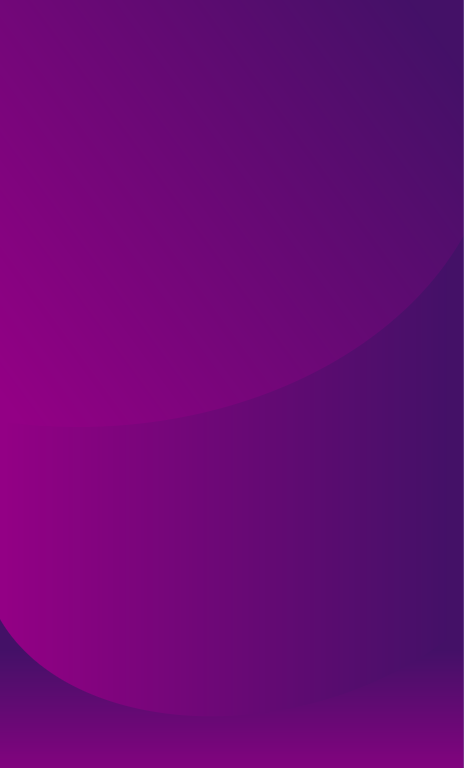
This background is drawn by a WebGL 1 fragment shader. Its source:

```glsl
precision highp float;

uniform vec2 u_resolution;

const vec3 MAGENTA = vec3(0.575, 0.0, 0.52);
const vec3 INDIGO = vec3(0.265, 0.065, 0.405);
const vec3 RIM_COLOR = vec3(0.55, 0.48, 0.66);

// Lengths are in canvas heights
const vec2 DOME_CENTER = vec2(0.1016, 0.849);
const vec2 DOME_RADII = vec2(0.544, 0.405);
const vec2 DOME_RAMP_START = vec2(0.0, 0.492);
const vec2 DOME_RAMP = vec2(1.10, 0.806);

const vec2 BOWL_CENTER = vec2(0.341, 0.3294);
const vec2 BOWL_RADII = vec2(0.3646, 0.2578);
const float BOWL_TILT = 0.13;
const float BOWL_RAMP_START = 0.008;
const float BOWL_RAMP_END = 0.585;

const float FLOOR_RAMP_TOP = 0.154;
const float FLOOR_RAMP_BOTTOM = -0.042;
const float RIM_WIDTH = 0.0015;

// Approximate signed distance to an ellipse at the origin
float ellipseDistance(vec2 q, vec2 radii) {
  float k = length(q / radii);
  float slope = length(q / (radii * radii));
  return k * (k - 1.0) / max(slope, 0.0001);
}

// Antialiased coverage of the inside of a shape
float coverage(float dist, float pixel) {
  return clamp(0.5 - dist / pixel, 0.0, 1.0);
}

vec3 ramp(float t) {
  return mix(MAGENTA, INDIGO, clamp(t, 0.0, 1.0));
}

void main() {
  float pixel = 1.0 / u_resolution.y;
  vec2 p = gl_FragCoord.xy * pixel;
  float rightEdge = u_resolution.x * pixel;

  // Floor: vertical gradient
  vec3 color = ramp((p.y - FLOOR_RAMP_BOTTOM) / (FLOOR_RAMP_TOP - FLOOR_RAMP_BOTTOM));

  // Bowl: tilted half ellipse with straight sides above its center
  vec2 bowl = p - BOWL_CENTER;
  bowl.y = min(bowl.y - BOWL_TILT * bowl.x, 0.0);
  vec3 bowlColor = ramp((p.x - BOWL_RAMP_START) / (BOWL_RAMP_END - BOWL_RAMP_START));
  color = mix(color, bowlColor, coverage(ellipseDistance(bowl, BOWL_RADII), pixel));

  // Dome: large ellipse with a diagonal gradient
  vec2 dome = p - DOME_CENTER;
  vec3 domeColor = ramp(dot(p - DOME_RAMP_START, DOME_RAMP));
  color = mix(color, domeColor, coverage(ellipseDistance(dome, DOME_RADII), pixel));

  // Thin pale rim on the right
  color = mix(color, RIM_COLOR, coverage(rightEdge - RIM_WIDTH - p.x + pixel * 0.5, pixel) * 0.6);

  gl_FragColor = vec4(color, 1.0);
}
```
